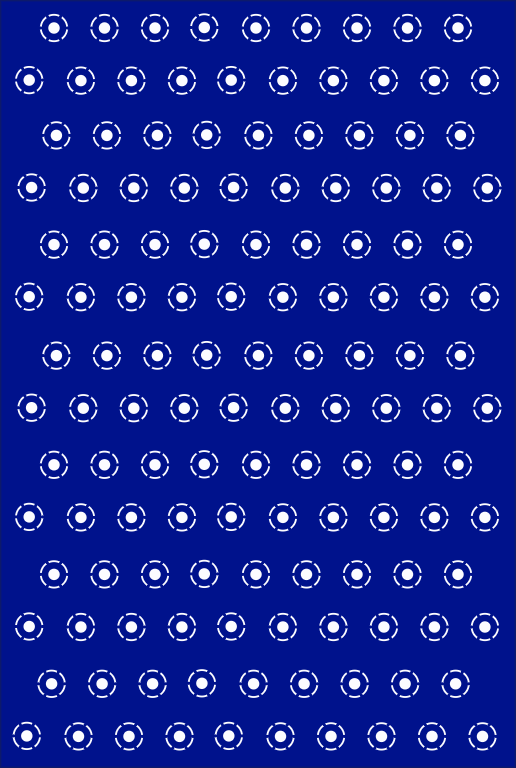
Write a Shadertoy shader that draws this pattern.

```glsl
// Staggered rows of white dots, each inside a dashed ring, on deep blue with a thin dark edge.

const float CANVAS_HEIGHT = 768.0;   // design units down the canvas
const float COLUMN_STEP = 50.5;
const float ROW_STEP = 52.6;         // from the short to the long row of a pair
const int PAIRS = 7;

const float DOT_RADIUS = 5.7;
const float RING_RADIUS = 13.2;
const float RING_HALF_WIDTH = 0.92;
const float DASHES = 6.0;
const float DASH_HALF_ANGLE = 0.41;
const float TAU = 6.2831853;

const vec3 BLUE = vec3(0.0, 0.07, 0.55);
const vec3 WHITE = vec3(0.99, 0.99, 1.0);
const vec3 EDGE = vec3(0.05, 0.10, 0.42);

// Uneven placing of each row pair: sideways shift and top position
const float PAIR_SHIFT[PAIRS] = float[](0.0, 2.4, 0.0, 2.4, 0.0, 0.0, -2.4);
const float PAIR_TOP[PAIRS] = float[](28.0, 135.4, 244.6, 355.6, 464.8, 574.4, 683.8);

float coverage(float dist, float pixel) {
    return clamp(0.5 - dist / pixel, 0.0, 1.0);
}

// Ring cut into equal dashes, with a gap on the horizontal axis
float dashedRing(vec2 p, float radius, float halfWidth) {
    float sector = TAU / DASHES;
    float angle = mod(atan(p.y, p.x), sector) - 0.5 * sector;
    float across = abs(length(p) - radius) - halfWidth;
    float along = (abs(angle) - DASH_HALF_ANGLE) * radius;
    return max(across, along);
}

float motif(vec2 p) {
    float dot_ = length(p) - DOT_RADIUS;
    return min(dot_, dashedRing(p, RING_RADIUS, RING_HALF_WIDTH));
}

// One row: nearest column, with every few motifs nudged up and left
float motifRow(vec2 p, vec2 start, float count, float nudgedColumn) {
    float column = clamp(round((p.x - start.x) / COLUMN_STEP), 0.0, count - 1.0);
    float nudged = mod(column, 4.0) == nudgedColumn && column < 5.0 ? 1.0 : 0.0;
    vec2 centre = start + vec2(column * COLUMN_STEP, 0.0);
    return motif(p - centre + nudged * vec2(1.2, 0.5));
}

float allRows(vec2 p) {
    float dist = 1e5;
    for (int i = 0; i < PAIRS; i++) {
        vec2 shortRow = vec2(54.0 + PAIR_SHIFT[i], PAIR_TOP[i]);
        vec2 longRow = vec2(30.4 + PAIR_SHIFT[i], PAIR_TOP[i] + ROW_STEP);
        dist = min(dist, motifRow(p, shortRow, 9.0, 3.0));
        dist = min(dist, motifRow(p, longRow, 10.0, 0.0));
    }
    return dist;
}

void mainImage(out vec4 fragColor, in vec2 fragCoord) {
    float pixel = CANVAS_HEIGHT / iResolution.y;
    vec2 size = iResolution.xy * pixel;
    vec2 p = vec2(fragCoord.x, iResolution.y - fragCoord.y) * pixel;

    // Ground and border line
    vec2 inset = min(p, size - p);
    float border = min(inset.x, inset.y) - 1.4;
    vec3 colour = mix(BLUE, EDGE, coverage(border, pixel));

    // Dots and rings
    colour = mix(colour, WHITE, coverage(allRows(p), pixel));
    fragColor = vec4(colour, 1.0);
}
```
